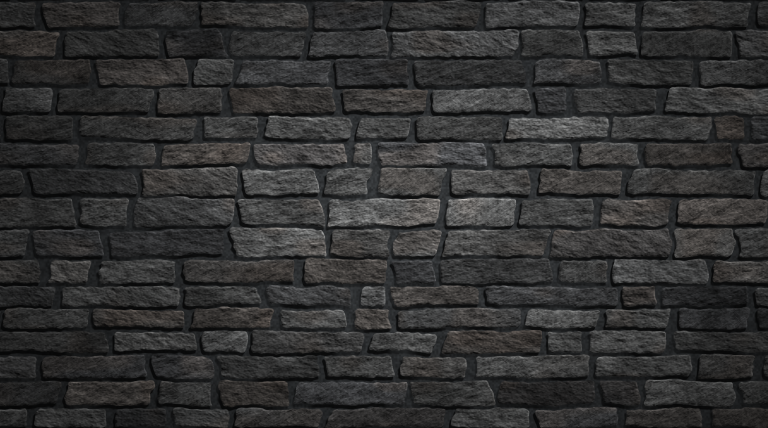
Write a WebGL 1 fragment shader that draws this texture.

```glsl
precision highp float;
uniform vec2 u_resolution;

const float ROWS = 16.0;         // courses per canvas height
const float COLUMNS = 4.95;      // mean stones per canvas height of width
const vec2 HALF_JOINT = vec2(0.0088, 0.0050);
const vec2 LIGHT = vec2(0.50, 0.87);
const vec3 GREY = vec3(0.292, 0.294, 0.293);
const vec3 BROWN = vec3(0.290, 0.270, 0.256);
const vec3 SLATE = vec3(0.222, 0.225, 0.231);
const vec3 MORTAR = vec3(0.186, 0.195, 0.202);

float hash(vec2 p) {
  vec3 q = fract(vec3(p.xyx) * 0.1031);
  q += dot(q, q.yzx + 33.33);
  return fract((q.x + q.y) * q.z);
}

float noise(vec2 p) {
  vec2 i = floor(p);
  vec2 f = fract(p);
  f = f * f * (3.0 - 2.0 * f);
  float low = mix(hash(i), hash(i + vec2(1.0, 0.0)), f.x);
  float high = mix(hash(i + vec2(0.0, 1.0)), hash(i + 1.0), f.x);
  return mix(low, high, f.y);
}

float fbm(vec2 p) {
  float sum = 0.0;
  float amplitude = 0.46;
  for (int i = 0; i < 4; i++) {
    sum += amplitude * noise(p);
    p = mat2(1.9, 0.4, -0.4, 1.9) * p + 7.3;
    amplitude *= 0.63;
  }
  return sum;
}

float bump(float x, float center, float sharpness) {
  return exp(-sharpness * (x - center) * (x - center));
}

// Courses thicken toward the middle and the top
float courseEdge(float i) {
  float sag = 0.41 * sin(3.14159 * i / ROWS) + 0.28 * bump(i, 6.4, 0.35);
  return i - sag - 0.14 * bump(i, 1.0, 1.5) + 0.13 * bump(i, 10.0, 0.6);
}

float stoneEdge(float i, float seed) {
  return i + 0.72 * (hash(vec2(i + 40.0, seed + 60.0)) - 0.5);
}

// Index, lower edge and upper edge of the course holding y
vec3 findCourse(float y) {
  float i = floor(y);
  if (y >= courseEdge(i + 1.0)) i += 1.0;
  return vec3(i, courseEdge(i), courseEdge(i + 1.0));
}

// Index, left edge and right edge of the stone holding x
vec3 findStone(float x, float seed) {
  float i = floor(x);
  if (x < stoneEdge(i, seed)) i -= 1.0;
  else if (x >= stoneEdge(i + 1.0, seed)) i += 1.0;
  return vec3(i, stoneEdge(i, seed), stoneEdge(i + 1.0, seed));
}

float roundedBox(vec2 p, vec2 halfSize, float radius) {
  vec2 d = abs(p) - halfSize + radius;
  return length(max(d, 0.0)) + min(max(d.x, d.y), 0.0) - radius;
}

// Signed distance to the nearest stone, then its id
vec3 stoneWall(vec2 p) {
  vec2 wobble = vec2(noise(p * 28.0), noise(p * 17.0 + 17.0)) - 0.5;
  vec2 chips = vec2(noise(p * 85.0 + 5.0), noise(p * 85.0 + 41.0)) - 0.5;
  vec2 q = p + vec2(0.013, 0.007) * wobble + vec2(0.005, 0.004) * chips;
  vec3 row = findCourse(q.y * ROWS);
  float shift = 9.0 * hash(vec2(row.x + 20.0, 8.0));
  vec3 column = findStone(q.x * COLUMNS + shift, row.x * 7.0 + 11.0);
  vec2 id = vec2(column.x, row.x) + 50.0;
  vec2 scale = vec2(COLUMNS, ROWS);
  vec2 low = vec2(column.y - shift, row.y) / scale;
  vec2 high = vec2(column.z - shift, row.z) / scale;
  vec2 local = q - 0.5 * (low + high);
  vec2 skew = vec2(hash(id + 3.1), hash(id + 6.7)) - 0.5;
  local += local.yx * skew * vec2(0.45, 0.045);
  vec2 inset = HALF_JOINT * (0.55 + 0.9 * vec2(hash(id + 9.4), hash(id + 2.6)));
  return vec3(roundedBox(local, 0.5 * (high - low) - inset, 0.007), id);
}

// Layered, creased rock whose bedding tilts from stone to stone
float rockHeight(vec2 p, vec2 id) {
  float tilt = 1.1 * (hash(id + 5.3) - 0.35);
  vec2 bed = mat2(cos(tilt), -sin(tilt), sin(tilt), cos(tilt)) * p;
  float crease = abs(2.0 * noise(bed * vec2(32.0, 85.0) + id) - 1.0);
  return fbm(bed * vec2(33.0, 58.0) + id * 3.7) - 0.16 * crease + 0.08;
}

vec3 stoneColor(vec2 p, vec2 id) {
  vec3 color = mix(GREY, SLATE, smoothstep(0.4, 0.95, hash(id + 1.3)));
  float rust = 0.7 * smoothstep(0.6, 1.0, hash(id + 4.9));
  rust += 0.5 * smoothstep(0.6, 0.85, noise(p * vec2(11.0, 19.0) + id));
  color = mix(color, BROWN, min(rust, 1.0));
  float patches = noise(p * vec2(13.0, 20.0) + id * 2.3);
  return color * (0.64 + 0.42 * hash(id + 7.7) + 0.32 * patches);
}

void main() {
  vec2 p = gl_FragCoord.xy / u_resolution.y;
  float pixel = 0.8 / u_resolution.y;
  vec3 wall = stoneWall(p);
  float towardLight = stoneWall(p + LIGHT * 0.003).x;
  float caster = stoneWall(p + LIGHT * 0.0085).x;

  // Rough stone faces with lit and shaded rims
  float height = rockHeight(p, wall.yz);
  float relief = height - rockHeight(p + LIGHT * 0.003, wall.yz);
  float facing = clamp((towardLight - wall.x) / 0.003, -1.0, 1.0);
  float rim = facing * smoothstep(-0.006, -0.001, wall.x);
  float speckle = noise(p * vec2(250.0, 290.0)) - 0.5;
  float shade = 0.66 + 0.58 * height + 1.9 * relief + 0.34 * speckle;
  shade += rim * mix(0.38, 0.46, step(0.0, rim)) * (0.1 + 1.5 * noise(p * 45.0));
  vec3 stone = stoneColor(p, wall.yz) * clamp(shade, 0.25, 2.1);

  // Gritty joints with broken cast shadows
  float grit = noise(p * 230.0) + 0.5 * noise(p * 90.0);
  float shadow = 1.0 - smoothstep(-0.002, 0.003, caster);
  shadow *= 0.4 + 0.8 * smoothstep(0.2, 0.75, noise(p * 16.0 + 3.0));
  vec3 mortar = MORTAR * (0.70 + 0.36 * grit) * (1.0 - 0.72 * min(shadow, 1.0));
  vec3 color = mix(stone, mortar, smoothstep(-pixel, pixel, wall.x));

  // Soft pool of light at the centre
  vec2 centred = (gl_FragCoord.xy / u_resolution - vec2(0.55, 0.53)) * vec2(1.6, 1.25);
  color *= mix(0.44, 1.12, exp(-2.0 * dot(centred, centred)));
  gl_FragColor = vec4(color, 1.0);
}
```
